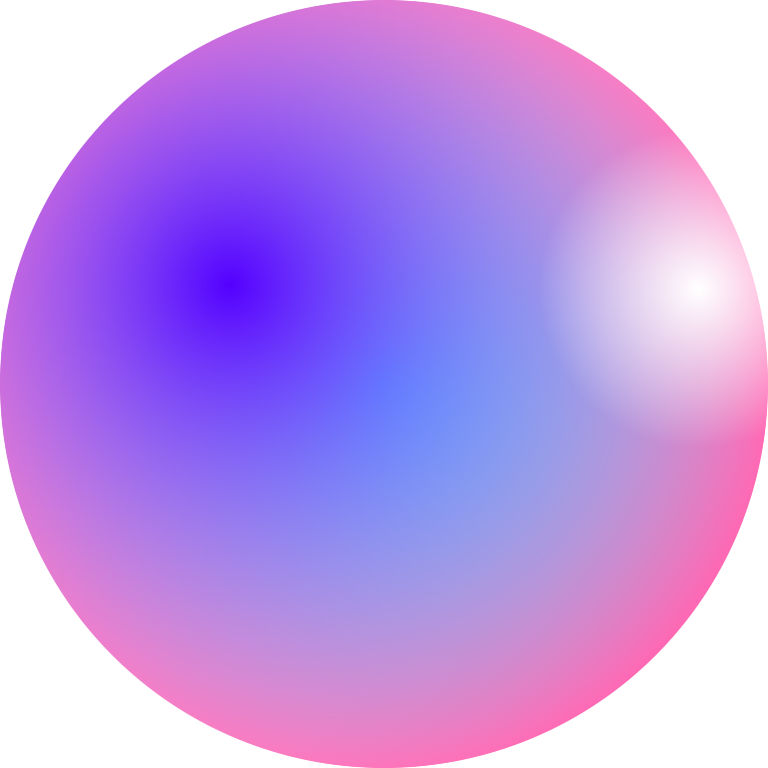
Give the GLSL for this background, as a three.js fragment shader.

```glsl
varying vec2 vUv;

// Linear falloff: 0 at the centre, 1 at the radius and beyond
float radial(vec2 p, vec2 centre, float radius) {
  return clamp(distance(p, centre) / radius, 0.0, 1.0);
}

void main() {
  const vec3 white = vec3(1.0);
  const vec3 sky = vec3(0.07, 0.75, 1.0);
  const vec3 pink = vec3(1.0, 0.41, 0.706);
  const vec3 violet = vec3(0.33, 0.0, 1.0);

  // Sphere body: sky core fading to a pink rim
  vec3 color = mix(sky, pink, radial(vUv, vec2(0.5), 0.5));

  // Violet glow that pales as it turns transparent
  float glow = radial(vUv, vec2(0.3, 0.629), 0.73);
  color = mix(mix(violet, white, glow), color, glow);

  // White highlight near the right rim
  float shine = radial(vUv, vec2(0.909, 0.624), 0.207);
  color = mix(white, color, shine);

  // Disc with a smooth edge on white
  float edge = distance(vUv, vec2(0.5)) - 0.5;
  float soft = max(fwidth(edge), 0.0001);
  float disc = 1.0 - smoothstep(-0.5 * soft, 0.5 * soft, edge);

  gl_FragColor = vec4(mix(white, color, disc), 1.0);
}
```
